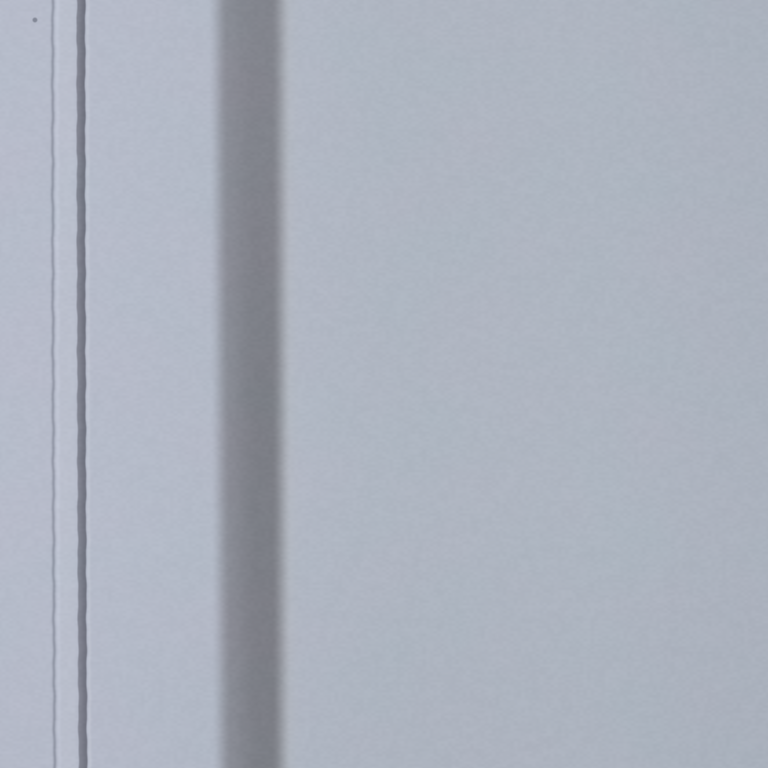
Write a WebGL 2 fragment shader that draws this texture.

```glsl
#version 300 es
precision highp float;
// Pale blue-grey painted panel with a narrow vertical groove and a soft shadow band.

#define LIP_X 0.0685
#define GROOVE_X 0.1055
#define GROOVE_HALF 0.0055
#define BAND_LEFT 0.2835
#define BAND_RIGHT 0.3660
#define BAND_SOFT 0.0130
#define GRAIN_CELLS 300.0
#define GRAIN_AMOUNT 0.016
#define MOTTLE_AMOUNT 0.007

uniform vec2 u_resolution;
out vec4 fragColor;

const vec3 PAINT_LIGHT = vec3(0.715, 0.737, 0.793);
const vec3 PAINT_MID = vec3(0.684, 0.712, 0.757);
const vec3 SHADOW_EDGE = vec3(0.545, 0.555, 0.592);
const vec3 SHADOW_CORE = vec3(0.485, 0.495, 0.525);
const vec3 GROOVE_DARK = vec3(0.435, 0.447, 0.495);
const vec3 HIGHLIGHT = vec3(0.755, 0.775, 0.820);

float hash(vec2 p) {
    p = fract(p * vec2(0.1031, 0.1137));
    p += dot(p, p.yx + 33.33);
    return fract((p.x + p.y) * p.x * 91.7);
}

// Smoothly blended random cells, 0 to 1
float cellGrain(vec2 p) {
    vec2 cell = floor(p), f = fract(p);
    f = f * f * (3.0 - 2.0 * f);
    float low = mix(hash(cell), hash(cell + vec2(1, 0)), f.x);
    float high = mix(hash(cell + vec2(0, 1)), hash(cell + vec2(1, 1)), f.x);
    return mix(low, high, f.y);
}

// Layered sines for slow uneven tint, about -1 to 1
float mottle(vec2 p) {
    float sum = 0.0, weight = 0.5;
    for (int i = 0; i < 4; i++) {
        sum += weight * sin(p.x + 1.7 * sin(p.y)) * cos(p.y - 1.3 * sin(p.x));
        p = mat2(1.5, 1.1, -1.1, 1.5) * p + 2.3;
        weight *= 0.6;
    }
    return sum;
}

float bell(float distance, float width) {
    float d = distance / width;
    return exp(-d * d);
}

// Soft-edged vertical bar
float bar(float x, float center, float halfWidth, float blur) {
    return 1.0 - smoothstep(halfWidth - blur, halfWidth + blur, abs(x - center));
}

void main() {
    vec2 uv = gl_FragCoord.xy / u_resolution;
    float pixel = 1.0 / u_resolution.x;
    float depth = 1.0 - uv.y;

    // Paint: lighter to the left and slightly darker at the far right
    vec3 color = mix(PAINT_LIGHT, PAINT_MID, smoothstep(0.05, 0.60, uv.x));
    color -= 0.012 * smoothstep(0.75, 1.0, uv.x);
    color -= 0.008 * smoothstep(0.6, 1.0, depth);

    // Shadow band, deepening downward, with a blurred edge on each side
    float left = BAND_LEFT + 0.005 * depth;
    float right = BAND_RIGHT + 0.001 * depth;
    float shade = smoothstep(left - BAND_SOFT, left + BAND_SOFT, uv.x)
                * (1.0 - smoothstep(right - BAND_SOFT, right + BAND_SOFT, uv.x));
    float core = smoothstep(left, left + 0.05, uv.x) * (0.55 + 0.45 * smoothstep(0.0, 0.6, depth));
    color = mix(color, mix(SHADOW_EDGE, SHADOW_CORE, core), shade);
    color += vec3(0.004, 0.0, -0.012) * bell(uv.x - right - 0.006, 0.012);

    // Groove: thin lip, raised strip, dark channel and bright far edge
    float wobble = 0.0004 * sin(uv.y * 90.0) + 0.0003 * sin(uv.y * 217.0);
    float x = uv.x - 0.0025 * depth * depth - wobble;
    float blur = max(0.0016, pixel);
    color = mix(color, HIGHLIGHT, 0.35 * bar(x, 0.087, 0.010, 0.004));
    color -= 0.13 * bell(x - LIP_X, 0.0022);
    color += 0.035 * bell(x - LIP_X - 0.006, 0.003);
    float channel = bar(x, GROOVE_X, GROOVE_HALF, blur);
    float channelTone = smoothstep(-GROOVE_HALF, GROOVE_HALF, x - GROOVE_X);
    vec3 channelColor = mix(GROOVE_DARK + 0.07, GROOVE_DARK, channelTone);
    color = mix(color, channelColor, channel);
    color = mix(color, HIGHLIGHT, 0.65 * bell(x - 0.1145, 0.0022));

    // Small dark speck
    float speck = 1.0 - smoothstep(0.0015, 0.0045, length(uv - vec2(0.0455, 0.974)));
    color -= 0.20 * speck;

    // Faint pink and cyan mottling, then fine grain stretched sideways
    float tint = mottle(uv * vec2(11.0, 13.0));
    color += MOTTLE_AMOUNT * tint * vec3(1.0, -0.3, 0.2);
    float grain = cellGrain(uv * GRAIN_CELLS * vec2(0.7, 1.0)) - 0.5;
    grain += 0.5 * (cellGrain(uv * GRAIN_CELLS * 0.35 + 17.0) - 0.5);
    color += GRAIN_AMOUNT * grain;

    fragColor = vec4(clamp(color, 0.0, 1.0), 1.0);
}
```
